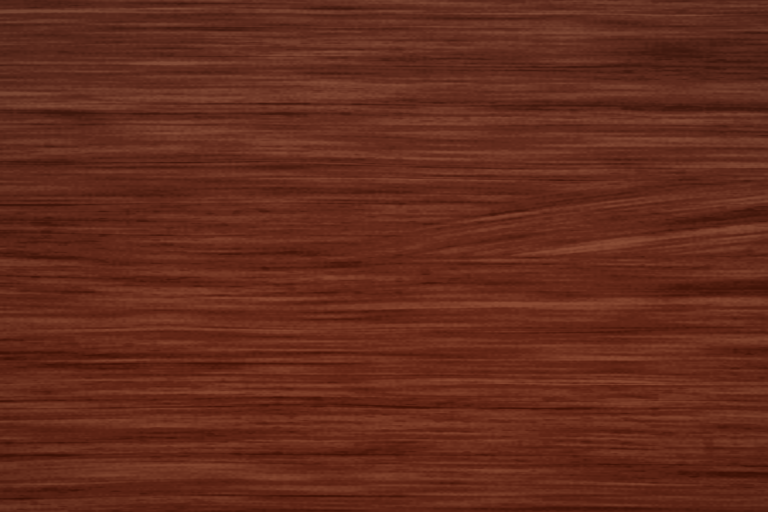
A Shadertoy shader for this texture:

```glsl
const vec3 DARK_GRAIN = vec3(0.250, 0.082, 0.037);
const vec3 RED_WOOD = vec3(0.380, 0.160, 0.102);
const vec3 PALE_GRAIN = vec3(0.510, 0.280, 0.195);
const vec3 BROWN_SHIFT = vec3(-0.004, 0.012, 0.016);
const int VEIN_COUNT = 48;

float hash(vec2 p) {
    vec3 q = fract(p.xyx * 0.1031);
    q += dot(q, q.yzx + 33.33);
    return fract((q.x + q.y) * q.z);
}

float valueNoise(vec2 p) {
    vec2 cell = floor(p);
    vec2 f = fract(p);
    f = f * f * (3.0 - 2.0 * f);
    float low = mix(hash(cell), hash(cell + vec2(1, 0)), f.x);
    float high = mix(hash(cell + vec2(0, 1)), hash(cell + vec2(1, 1)), f.x);
    return mix(low, high, f.y);
}

// Noise stretched along the grain, centred on zero
float fibre(vec2 p, vec2 frequency, float seed) {
    return valueNoise(p * frequency + seed * vec2(17.3, 41.7)) - 0.5;
}

// Slight waviness of the whole sheet
vec2 waveGrain(vec2 p) {
    p.y += 0.014 * fibre(p, vec2(1.6, 5.0), 1.0);
    p.y += 0.004 * fibre(p, vec2(4.0, 18.0), 2.0);
    return p;
}

// Fan of fibres that climbs to the right and levels out
vec2 slantGrain(vec2 p, float start, float slope) {
    float run = max(p.x - start, 0.0);
    return vec2(p.x, p.y - slope * run / (1.0 + 0.6 * run));
}

float fanMask(vec2 p) {
    float rise = 0.12 * smoothstep(0.65, 1.25, p.x);
    float band = smoothstep(0.485, 0.51, p.y) * (1.0 - smoothstep(0.51, 0.55, p.y - rise));
    return band * smoothstep(0.55, 0.85, p.x);
}

// Thin threads where a stretched noise crosses its middle level
float threads(vec2 p, vec2 frequency, float seed) {
    float level = abs(fibre(p, frequency, seed));
    float patchiness = fibre(p, vec2(3.0, 20.0), seed + 1.0) + 0.5;
    return (1.0 - smoothstep(0.0, 0.16, level)) * patchiness;
}

// Layered fibres from broad bands to hair-thin threads
float grainTone(vec2 p) {
    return 0.13 * fibre(p, vec2(0.7, 9.0), 3.0)
         + 0.17 * fibre(p, vec2(1.3, 34.0), 4.0)
         + 0.32 * fibre(p, vec2(1.8, 82.0), 5.0)
         + 0.42 * fibre(p, vec2(3.5, 145.0), 6.0)
         + 0.40 * fibre(p, vec2(9.0, 225.0), 7.0)
         - 0.28 * threads(p, vec2(1.8, 56.0), 14.0);
}

// Short dark pores lying along the grain
float pores(vec2 p, vec2 frequency, float seed) {
    float dash = fibre(p, frequency, seed) + 0.5;
    float patchiness = fibre(p, vec2(2.0, 24.0), seed + 1.0) + 0.5;
    return smoothstep(0.6, 0.95, dash) * smoothstep(0.2, 0.75, patchiness);
}

// Thin broken veins: mostly dark, a few pale
float veins(vec2 p, float softness) {
    float tone = 0.0;
    for (int i = 0; i < VEIN_COUNT; i++) {
        float id = float(i);
        float height = hash(vec2(id, 3.0));
        float width = mix(0.0006, 0.0020, hash(vec2(id, 7.0)));
        float wander = 0.005 * fibre(p, vec2(2.0, 0.0), id + 20.0)
                     + 0.002 * fibre(p, vec2(9.0, 0.0), id + 40.0);
        float dist = abs(p.y - height - wander);
        float line = 1.0 - smoothstep(width * 0.3, width + softness, dist);
        float span = fibre(p, vec2(1.7, 0.0), id + 60.0) + 0.5;
        float breaks = fibre(p, vec2(18.0, 0.0), id + 80.0) + 0.5;
        float fade = smoothstep(0.3, 0.75, span) * mix(0.35, 1.0, breaks);
        float strength = hash(vec2(id, 11.0)) < 0.3 ? 0.28 : -0.36;
        tone += line * fade * strength;
    }
    return max(tone, -0.45);
}

vec3 woodColour(float tone) {
    vec3 lower = mix(DARK_GRAIN, RED_WOOD, smoothstep(-0.1, 0.55, tone));
    return mix(lower, PALE_GRAIN, clamp(tone * 2.0 - 1.0, 0.0, 1.0));
}

float vignette(vec2 uv, float amount) {
    vec2 d = uv - vec2(0.52, 0.54);
    return 1.0 + amount * (0.16 - dot(d, d));
}

void mainImage(out vec4 fragColor, in vec2 fragCoord) {
    vec2 uv = fragCoord / iResolution.xy;
    vec2 p = fragCoord / iResolution.y;
    vec2 grain = waveGrain(p);
    vec2 slanted = slantGrain(grain, 0.5, 0.24);

    // Combine the grain into one tone
    float fan = fanMask(grain);
    float tone = 0.58 + mix(grainTone(grain), grainTone(slanted) + 0.04, fan);
    tone += veins(grain, 0.8 / iResolution.y) * (1.0 - 0.8 * fan);
    tone -= 0.20 * pores(grain, vec2(38.0, 230.0), 8.0);
    tone -= 0.10 * pores(grain, vec2(18.0, 160.0), 10.0);
    tone += 0.18 * fibre(p, vec2(150.0, 260.0), 12.0);

    // Browner at the top, redder below, dimmer in the corners
    vec3 colour = woodColour(tone);
    colour += BROWN_SHIFT * (2.0 * smoothstep(0.2, 0.95, uv.y) - 1.0);
    colour *= vignette(uv, 0.34);
    fragColor = vec4(clamp(colour, 0.0, 1.0), 1.0);
}
```
